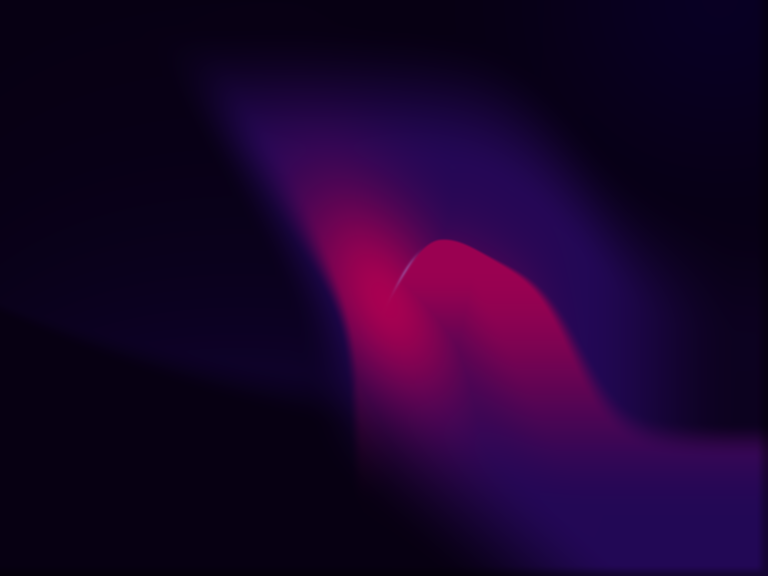
Write a WebGL 1 fragment shader that draws this background.

```glsl
precision highp float;

// Soft folded silk of light: a violet veil with a crimson fold on near black.
// Curved borders are height functions; smooth masks and gaussian glows blend
// the colours. Coordinates span 4/3 by 1 with the origin at the lower left.

uniform vec2 u_resolution;

const vec2 SPAN = vec2(4.0 / 3.0, 1.0);
const vec3 NIGHT = vec3(0.027, 0.0, 0.070);
const vec3 INDIGO = vec3(0.060, 0.008, 0.175);
const vec3 VIOLET = vec3(0.135, 0.030, 0.335);
const vec3 CRIMSON = vec3(0.680, 0.0, 0.315);
const vec3 LAVENDER = vec3(0.62, 0.36, 0.66);

// Falls smoothly from one to zero around a centre.
float fall(float x, float centre, float width) {
  return 1.0 / (1.0 + exp((x - centre) / width));
}

float bell(float x, float width) {
  return exp(-x * x / (width * width));
}

// Crest of the fold: a steep left tip, a round top and a long right slope.
float crestHeight(float x) {
  float tip = max(0.0, 0.765 - x);
  return 0.235 + 0.31 * fall(x, 1.0, 0.04)
       + 0.04 * bell(x - 0.773, 0.08) - 9.6 * tip * tip;
}

// Approximate signed distance to the crest, positive beneath it.
float crestDepth(vec2 p) {
  float h = 0.004;
  float slope = (crestHeight(p.x + h) - crestHeight(p.x - h)) / (2.0 * h);
  return (crestHeight(p.x) - p.y) / sqrt(1.0 + slope * slope);
}

// Left border of the veil, leaning outward towards the top.
float veilLeft(float y) {
  float t = y - 0.45;
  return 0.625 - 0.3 * (t + sqrt(t * t + 0.01));
}

// Gaussian spot stretched along a unit axis.
float stretchedGlow(vec2 d, vec2 axis, vec2 size) {
  float along = dot(d, axis) / size.x;
  float across = dot(d, vec2(axis.y, -axis.x)) / size.y;
  return exp(-along * along - across * across);
}

// Dim sheet on the left, with a sloping lower border.
float sheetMask(vec2 p) {
  float border = 0.465 - 0.40 * p.x + 0.22 * p.x * p.x;
  float above = p.y - border;
  float width = 0.012 + 0.07 * p.x;
  float lit = smoothstep(-width, width, above) * exp(-max(above, 0.0) / 0.24);
  return lit * smoothstep(-0.35, 0.55, p.x);
}

// Violet veil, cut by its left, upper and lower borders.
float veilMask(vec2 p, float inset, float below) {
  float left = smoothstep(-0.09, 0.035, inset);
  float top = 0.53 + 0.32 * fall(p.x, 1.0, 0.07);
  float upper = 1.0 - smoothstep(-0.13, 0.11, p.y - top);
  float diagonal = dot(p - vec2(0.75, 0.16), vec2(0.67, 0.74));
  float lower = smoothstep(-0.11, 0.12, diagonal);
  float dimming = 1.0 - 0.8 * smoothstep(1.0, 1.28, p.x);
  return left * upper * lower * mix(dimming, 1.0, below);
}

// Crimson inside the fold, with a paler hollow on its lower left.
float foldGlow(vec2 p) {
  float hollow = p.x - 0.816 - 0.5 * (0.444 - p.y);
  float body = smoothstep(-0.07, 0.05, hollow);
  float shade = mix(0.65, 1.0, max(body, smoothstep(0.36, 0.53, p.y)));
  return 0.86 * smoothstep(0.10, 0.54, p.y) * shade;
}

void main() {
  vec2 p = gl_FragCoord.xy / u_resolution * SPAN;
  float depth = crestDepth(p);
  float inset = p.x - veilLeft(p.y);

  // The crest is crisp near its top and blurs down the right slope.
  float blur = mix(0.003, 0.032, smoothstep(0.82, 1.2, p.x));
  float below = smoothstep(-blur, blur, depth);

  // Dark ground, corner tint and left sheet.
  float corner = bell(length(p - vec2(1.25, 1.0)), 0.30);
  vec3 color = mix(NIGHT, vec3(0.035, 0.0, 0.155), 0.8 * corner);
  color = mix(color, INDIGO, sheetMask(p) * (1.0 - smoothstep(0.5, 0.8, p.x)));

  // Violet veil.
  color = mix(color, VIOLET, veilMask(p, inset, below));

  // Crimson core, fold and the faint halo above the crest.
  float core = 0.96 * stretchedGlow(p - vec2(0.668, 0.479),
                                    vec2(-0.5, 0.866), vec2(0.21, 0.115));
  float halo = 0.22 * exp(-max(-depth, 0.0) / 0.05)
             * smoothstep(0.66, 0.76, p.x) * (1.0 - smoothstep(0.85, 1.05, p.x));
  float outside = max(core, halo);
  float glow = mix(outside, max(core, foldGlow(p)), below);
  float softness = mix(0.012, 0.06, smoothstep(0.4, 0.85, p.y));
  color = mix(color, CRIMSON, glow * smoothstep(-softness, softness, inset));

  // Thin gloss along the left tip of the crest.
  float gloss = bell(depth + 0.001, 0.0028) * bell(p.x - 0.704, 0.017);
  color = mix(color, LAVENDER, 0.6 * gloss);

  // Slight darkening at the right and bottom rims.
  float rim = smoothstep(0.0, 0.022, SPAN.x - p.x) * smoothstep(0.0, 0.02, p.y);
  gl_FragColor = vec4(color * mix(0.6, 1.0, rim), 1.0);
}
```
